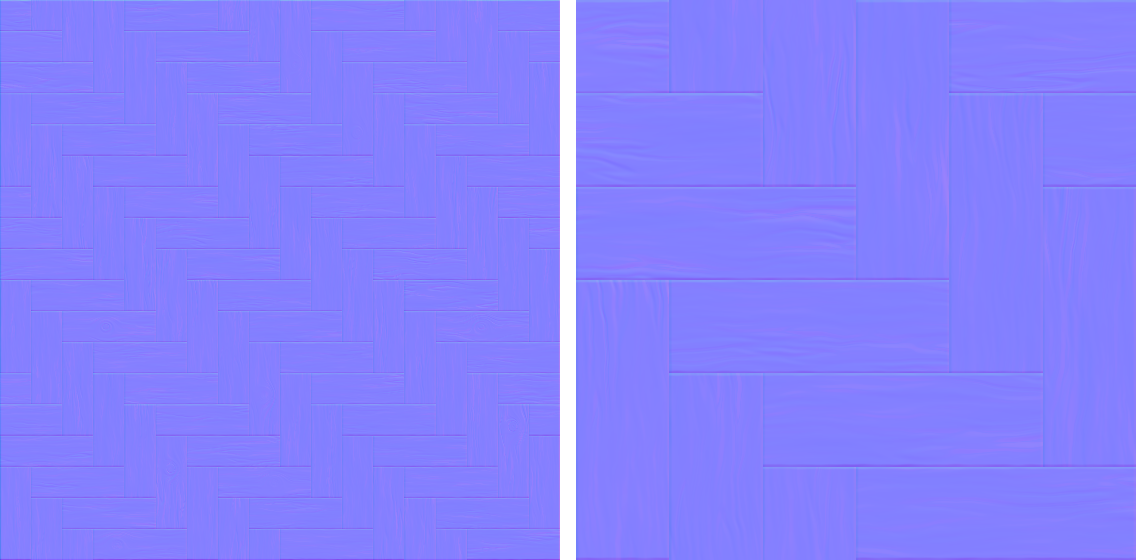
Left, the full canvas; right, a detail of the centre.
A WebGL 2 fragment shader for this texture map:

```glsl
#version 300 es
precision highp float;
// Tangent-space normal map of herringbone wood planks, each 3 by 1 cells on an 18 by 18 grid.
// The diagonal index of a cell selects its plank; bevels tilt the normal at the plank edges,
// and stretched gradient noise gives wavy grain, pink streaks and a few knots.

uniform vec2 u_resolution;
out vec4 fragColor;

const float CELLS = 18.0;

vec2 hash2(vec2 p) {
    vec2 k = vec2(dot(p, vec2(127.1, 311.7)), dot(p, vec2(269.5, 183.3)));
    return fract(sin(k) * 43758.547);
}

// Gradient noise, roughly -0.7 to 0.7
float gradientNoise(vec2 p) {
    vec2 i = floor(p), f = p - i;
    vec2 s = f * f * f * (f * (f * 6.0 - 15.0) + 10.0);
    vec2 g00 = hash2(i) * 2.0 - 1.0;
    vec2 g10 = hash2(i + vec2(1, 0)) * 2.0 - 1.0;
    vec2 g01 = hash2(i + vec2(0, 1)) * 2.0 - 1.0;
    vec2 g11 = hash2(i + vec2(1, 1)) * 2.0 - 1.0;
    return mix(mix(dot(g00, f), dot(g10, f - vec2(1, 0)), s.x),
               mix(dot(g01, f - vec2(0, 1)), dot(g11, f - vec2(1, 1)), s.x), s.y);
}

// Wood height; q.x runs along the plank, q.y across it
float grainHeight(vec2 q, vec2 rnd) {
    vec2 seed = floor(rnd * 90.0);

    // Knots bend the fibres into rings on a few planks
    vec2 toKnot = q - vec2(0.6 + 1.8 * rnd.y, 0.5);
    float knot = step(0.91, rnd.x) * exp(-7.0 * dot(toKnot, toKnot));
    q.y = mix(q.y, length(toKnot * vec2(0.7, 1.0)), knot);

    q.y += 0.13 * gradientNoise(q * vec2(0.9, 1.5) + seed)
         + 0.03 * gradientNoise(q * vec2(4.0, 5.0) + seed.yx);
    float fibre = gradientNoise(q * vec2(0.7, 8.0) + seed);
    float fine = gradientNoise(q * vec2(1.6, 15.0) + seed.yx + 31.0);
    float patches = smoothstep(-0.15, 0.35, gradientNoise(q * vec2(0.5, 2.2) + seed + 17.0));
    float crack = 1.0 - smoothstep(0.0, 0.13, abs(fibre));
    return 0.3 * fine + 0.4 * fibre - crack * patches * (0.4 + 0.7 * rnd.y);
}

// Soft band along an edge, never thinner than about one pixel
float bevel(float d, float pixel) {
    return 1.0 - smoothstep(0.01, 0.025 + pixel, d);
}

void main() {
    vec2 p = gl_FragCoord.xy / u_resolution * CELLS;
    float pixel = CELLS / min(u_resolution.x, u_resolution.y);

    // Find the plank: diagonal steps 0..2 lie flat, 3..5 stand upright
    vec2 cell = floor(p);
    float k = mod(cell.x + cell.y + 3.0, 6.0);
    bool flatPlank = k < 2.5;
    vec2 corner = cell - (flatPlank ? vec2(k, 0.0) : vec2(0.0, k - 3.0));
    vec2 size = flatPlank ? vec2(3, 1) : vec2(1, 3);
    vec2 local = p - corner;
    vec2 rnd = hash2(mod(corner, CELLS) + 5.0);

    // Grain slope by central differences
    vec2 q = flatPlank ? local : local.yx;
    vec2 e = vec2(0.02, 0.0);
    vec2 slope = vec2(grainHeight(q + e.xy, rnd) - grainHeight(q - e.xy, rnd),
                      grainHeight(q + e.yx, rnd) - grainHeight(q - e.yx, rnd));
    vec2 tilt = -0.085 * (flatPlank ? slope : slope.yx);

    // Pink streaks and a faint warm drift along the fibres
    float streak = gradientNoise(q * vec2(0.6, 6.0) + floor(rnd * 70.0));
    float warmth = 0.035 + 0.04 * streak + 0.02 * (rnd.x - 0.5)
                 + 0.07 * smoothstep(0.03, 0.18, abs(slope.y)) * smoothstep(-0.1, 0.4, streak);

    // Worn bevels: left, bottom, right, top
    float wear = 0.008 * gradientNoise(p * 6.0);
    vec2 low = local + wear, high = size - local + wear;
    float left = bevel(low.x, pixel), bottom = bevel(low.y, pixel);
    float right = bevel(high.x, pixel), top = bevel(high.y, pixel);
    float chips = 0.85 + 0.6 * gradientNoise(p * 3.5 + 40.0);
    tilt += chips * vec2(0.09 * right - 0.13 * left, 0.19 * top - 0.22 * bottom);

    // Stronger slope where the sheet itself ends
    tilt.x += 0.25 * (bevel(CELLS - p.x, pixel) - bevel(p.x, pixel));
    tilt.y += 0.2 * (bevel(CELLS - p.y, pixel) - bevel(p.y, pixel));

    // Encode the normal, with a shaded seam
    float seam = max(max(left, right), max(top, bottom));
    vec3 normal = vec3(tilt + vec2(warmth, 0.0), 0.0);
    normal.z = sqrt(max(0.0, 1.0 - dot(normal.xy, normal.xy)));
    vec3 color = normal * 0.5 + 0.5;
    color.b -= 0.015 * seam + 0.02 * bottom;
    fragColor = vec4(color, 1.0);
}
```
